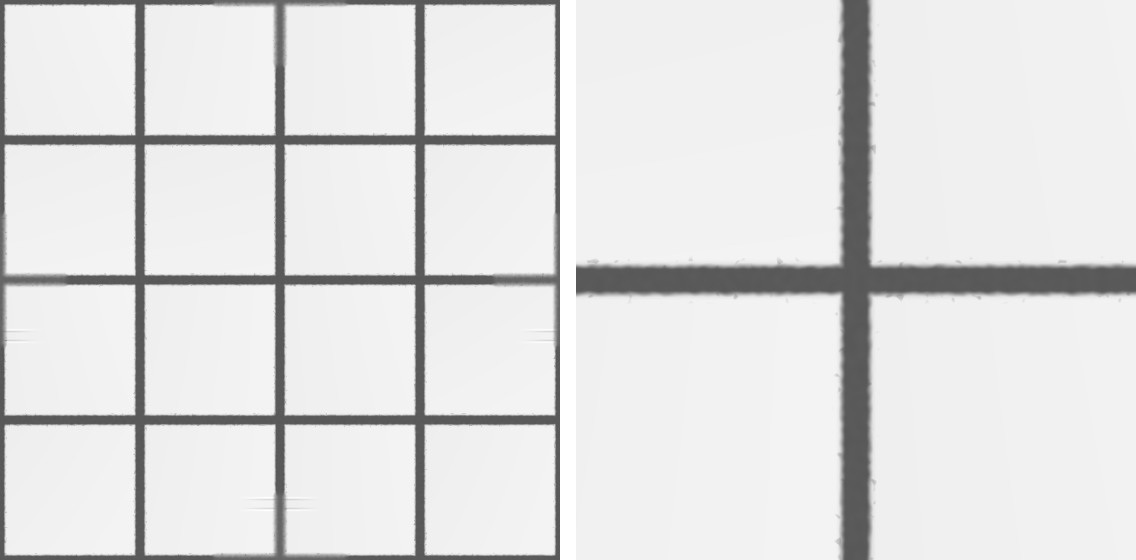
Left, the full canvas; right, a detail of the centre.
Write a Shadertoy shader that draws this pattern.

```glsl
float hash(vec2 p) {
    vec3 q = fract(vec3(p.xyx) * 0.1031);
    q += dot(q, q.yzx + 33.33);
    return fract((q.x + q.y) * q.z);
}

vec2 gradientAt(vec2 cell, float period) {
    float angle = 6.2832 * hash(mod(cell, period) + 7.0);
    return vec2(cos(angle), sin(angle));
}

// Gradient noise that wraps after a whole number of cells
float noise(vec2 p, float period) {
    vec2 i = floor(p), f = p - i;
    vec2 u = f * f * f * (f * (f * 6.0 - 15.0) + 10.0);
    vec2 e = vec2(1.0, 0.0);
    float a = dot(gradientAt(i, period), f);
    float b = dot(gradientAt(i + e.xy, period), f - e.xy);
    float c = dot(gradientAt(i + e.yx, period), f - e.yx);
    float d = dot(gradientAt(i + e.xx, period), f - e.xx);
    return mix(mix(a, b, u.x), mix(c, d, u.x), u.y);
}

vec2 wrapCentered(vec2 p) {
    return fract(p + 0.5) - 0.5;
}

float ridge(float x, float width) {
    return exp(-x * x / (width * width));
}

// Thin paired scratches: bright outside, shaded inside
float scratches(vec2 p) {
    vec2 a = abs(p);
    float bright = 0.04 * ridge(a.y - 0.0112, 0.0016) * smoothstep(0.085, 0.03, a.x);
    float shade = 0.11 * ridge(a.y - 0.0078, 0.0014) * smoothstep(0.075, 0.01, a.x);
    return bright - shade;
}

void mainImage(out vec4 fragColor, in vec2 fragCoord) {
    vec2 uv = fragCoord / iResolution.xy;
    vec2 cell = floor(uv * 4.0), local = fract(uv * 4.0);

    // Smeared joints and scratches around two crossings
    vec2 smear = vec2(0.0);
    float scratch = 0.0;
    for (int k = 0; k < 2; k++) {
        float side = float(k);
        vec2 node = 0.5 * vec2(side, 1.0 - side);
        vec2 p = wrapCentered(uv - node), a = abs(p);
        smear += smoothstep(0.124, 0.112, a.yx) * smoothstep(0.06, 0.03, a);
        scratch += scratches(wrapCentered(p - vec2(0.0, 0.2 * side - 0.1)));
    }

    // Distance to the joints, with slightly rough edges
    vec2 dist = min(local, 1.0 - local);
    float grain = noise(uv * 160.0, 160.0);
    vec2 rough = dist + 0.004 * grain;
    vec2 cover = smoothstep(mix(vec2(0.024), vec2(0.006), smear),
                            mix(vec2(0.042), vec2(0.060), smear), rough);
    float glaze = cover.x * cover.y;

    // Soft sheen, turned differently on each tile
    float angle = -0.45 + 1.8 * (hash(cell + 3.0) - 0.5);
    vec2 centered = local - 0.5;
    float sheen = dot(centered, vec2(cos(angle), sin(angle)));
    sheen += 0.25 * centered.x * centered.y;
    float tile = 0.945 + 0.018 * sheen + 0.004 * (hash(cell + 19.0) - 0.5);

    // Shaded rim and tiny chips beside the joint
    float edge = min(dist.x, dist.y);
    tile -= 0.07 * smoothstep(0.050, 0.034, edge);
    float chip = smoothstep(0.28, 0.5, noise(uv * 192.0 + 0.37, 192.0));
    tile -= 0.16 * chip * smoothstep(0.060, 0.040, edge);
    tile += scratch;

    float grout = 0.35 + 0.012 * grain + 0.05 * max(smear.x, smear.y);
    fragColor = vec4(vec3(mix(grout, tile, glaze)), 1.0);
}
```
